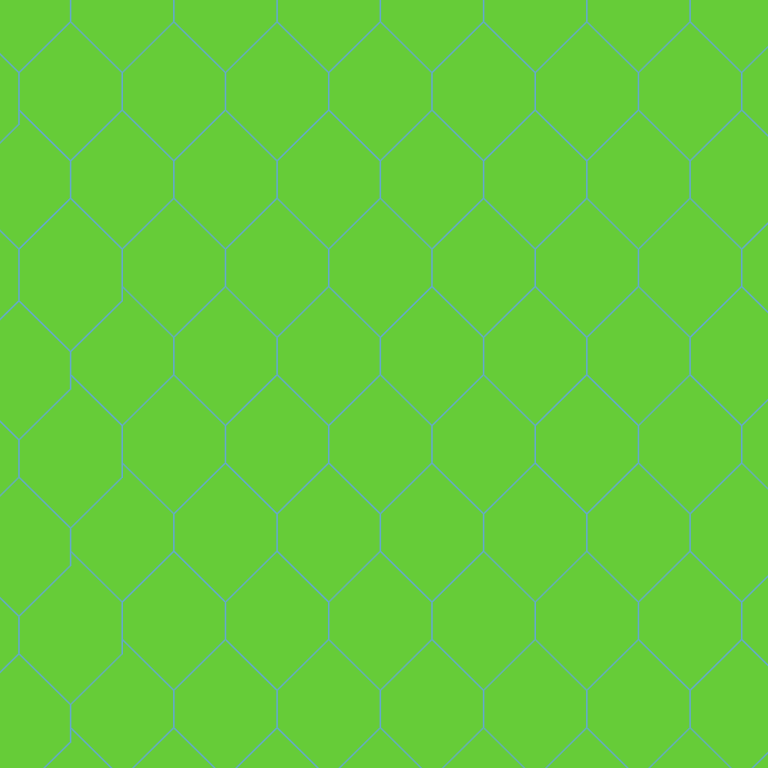
Write a WebGL 1 fragment shader that draws this pattern.

```glsl
precision highp float;

uniform vec2 u_resolution;

#define CELL_WIDTH 0.13444
#define ROW_HEIGHT 0.1149
#define ZIGZAG_RISE 0.0663
#define FIRST_WALL_X 0.0247
#define FIRST_ZIGZAG_Y 0.1432
#define SLIP 0.0186
#define FAULT_STEP_ROW 2.0
#define LINE_WIDTH 0.0020
#define LINE_FADE 0.22
#define CELL_COLOR vec3(0.40, 0.80, 0.22)
#define LINE_COLOR vec3(0.39, 0.66, 0.81)

float hash(vec2 p) {
    return fract(sin(dot(p, vec2(127.1, 311.7))) * 43758.5453);
}

// Horizontal position of the first wall; odd rows sit half a cell across.
float rowOffset(float row) {
    return FIRST_WALL_X + 0.5 * CELL_WIDTH * mod(row, 2.0);
}

// Left of this position the lower boundary of the row has slipped down.
float faultX(float row) {
    float column = 1.0 - mod(row, 2.0) - (1.0 - step(FAULT_STEP_ROW, row));
    return rowOffset(row) + column * CELL_WIDTH;
}

// Depth, measured from the top, of the zigzag that closes a row.
float zigzagDepth(float x, float row) {
    float phase = fract((x - rowOffset(row)) / CELL_WIDTH + 0.5) - 0.5;
    float slipped = 1.0 - step(faultX(row), x);
    return FIRST_ZIGZAG_Y + row * ROW_HEIGHT
         + ZIGZAG_RISE * 2.0 * abs(phase) + SLIP * slipped;
}

float zigzagDistance(vec2 p, float row) {
    float slope = 2.0 * ZIGZAG_RISE / CELL_WIDTH;
    return abs(p.y - zigzagDepth(p.x, row)) / sqrt(1.0 + slope * slope);
}

// Vertical wall from the zigzag above down to the lower lip of the one below.
float wallDistance(vec2 p, float row) {
    float offset = rowOffset(row);
    float wallX = offset + CELL_WIDTH * floor((p.x - offset) / CELL_WIDTH + 0.5);
    float top = zigzagDepth(wallX, row - 1.0);
    float bottom = zigzagDepth(wallX - 0.0001, row);
    float beyond = max(max(top - p.y, p.y - bottom), 0.0);
    return length(vec2(p.x - wallX, beyond));
}

float lineCoverage(float dist, float pixel) {
    return clamp((0.5 * LINE_WIDTH - dist) / pixel + 0.5, 0.0, 1.0);
}

void main() {
    float pixel = 1.0 / u_resolution.y;
    vec2 p = gl_FragCoord.xy * pixel;
    p.y = 1.0 - p.y;

    float baseRow = floor((p.y - FIRST_ZIGZAG_Y) / ROW_HEIGHT);
    float ink = 0.0;
    for (int i = 0; i < 2; i++) {
        float row = baseRow + float(i);

        // Each sloping edge has its own slight fade.
        float edge = floor((p.x - rowOffset(row)) / (0.5 * CELL_WIDTH));
        float strength = 1.0 - LINE_FADE * hash(vec2(edge, row));

        ink = max(ink, strength * lineCoverage(zigzagDistance(p, row), pixel));
        ink = max(ink, lineCoverage(wallDistance(p, row), pixel));
    }

    gl_FragColor = vec4(mix(CELL_COLOR, LINE_COLOR, ink), 1.0);
}
```
